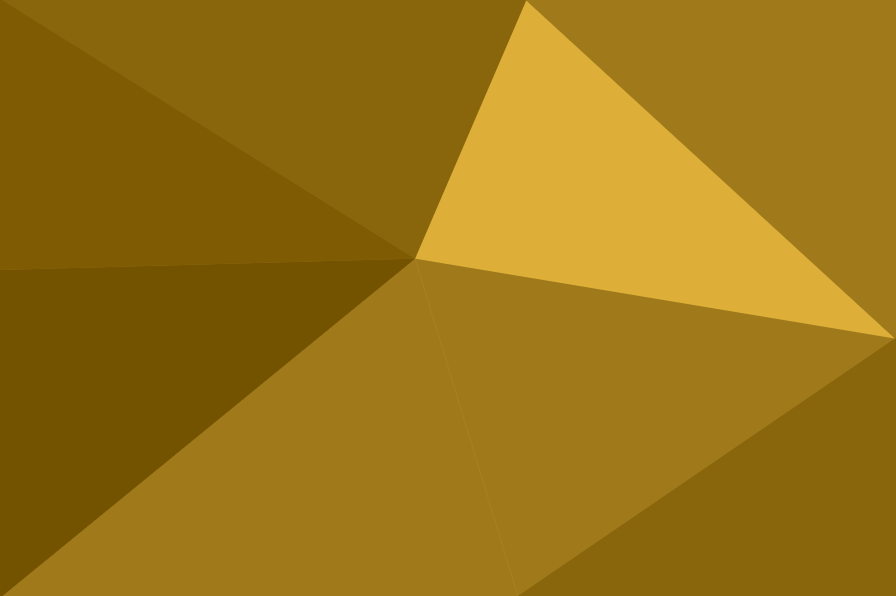
This background is drawn by a WebGL 2 fragment shader. Its source:

```glsl
#version 300 es
precision highp float;
// Flat golden facets fanning out from one hub point.
// Each facet is a wedge between two rays, cut by signed distances to lines
// and painted over a bronze ground that glints faintly through the seams.

uniform vec2 u_resolution;
out vec4 fragColor;

// Smooth coverage of the half plane to the left of the line from a to b.
float leftOf(vec2 p, vec2 a, vec2 b) {
    vec2 along = normalize(b - a);
    vec2 offset = p - a;
    float dist = along.x * offset.y - along.y * offset.x;
    return clamp(dist * u_resolution.y + 0.5, 0.0, 1.0);
}

// Coverage of the sector counterclockwise from ray hub-a to ray hub-b.
float wedge(vec2 p, vec2 hub, vec2 a, vec2 b) {
    return leftOf(p, hub, a) * leftOf(p, b, hub);
}

float segmentDistance(vec2 p, vec2 a, vec2 b) {
    vec2 along = b - a;
    float t = clamp(dot(p - a, along) / dot(along, along), 0.0, 1.0);
    return length(p - a - along * t);
}

void main() {
    // The canvas spans 1.5 by 1 units.
    vec2 p = gl_FragCoord.xy / u_resolution * vec2(1.5, 1.0);

    // Corners of the facets
    vec2 hub = vec2(0.695, 0.566);
    vec2 top = vec2(0.881, 0.999);
    vec2 right = vec2(1.498, 0.432);
    vec2 bottom = vec2(0.867, 0.0);
    vec2 lowerLeft = vec2(0.004, 0.0);
    vec2 left = vec2(0.0, 0.547);
    vec2 upperLeft = vec2(0.004, 1.0);

    vec3 bronze = vec3(0.627, 0.475, 0.102);
    vec3 olive = vec3(0.537, 0.396, 0.047);
    vec3 umber = vec3(0.498, 0.357, 0.016);
    vec3 darkBrown = vec3(0.451, 0.322, 0.0);
    vec3 gold = vec3(0.867, 0.682, 0.220);

    // Shaded facets on the left
    vec3 color = bronze;
    color = mix(color, olive, wedge(p, hub, top, upperLeft));
    color = mix(color, umber, wedge(p, hub, upperLeft, left));
    color = mix(color, darkBrown, wedge(p, hub, left, lowerLeft));

    // Bright triangle and the shaded lower right corner
    color = mix(color, gold, wedge(p, hub, right, top) * leftOf(p, right, top));
    color = mix(color, olive, leftOf(p, right, bottom));

    // Faint seam between the two bronze facets
    float seam = 1.0 - smoothstep(0.0, 1.0, segmentDistance(p, hub, bottom) * u_resolution.y);
    color += 0.025 * seam;

    fragColor = vec4(color, 1.0);
}
```
